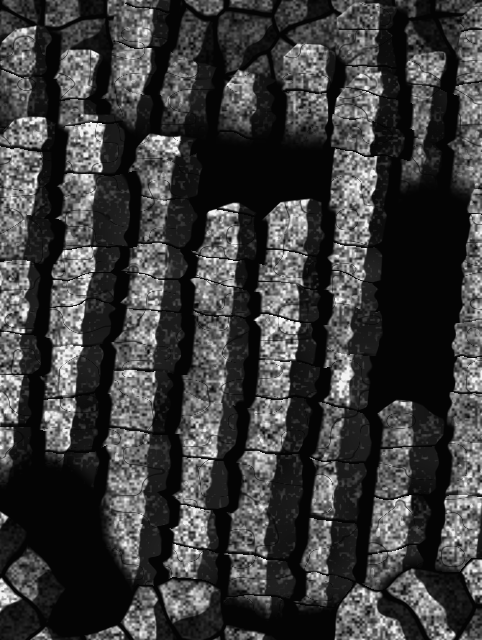
A Shadertoy shader for this texture:

```glsl
#define SPACING 0.107
#define HALF_WIDTH 0.049
#define LEAN 0.10
#define BLOCKS 13.0
#define GRAIN 250.0
#define LIT 0.49
#define SHADE 0.09
#define BLACK 0.015
#define RUBBLE 11.0

float hash(vec2 p) {
    vec3 q = fract(p.xyx * 0.1031);
    q += dot(q, q.yzx + 33.33);
    return fract((q.x + q.y) * q.z);
}

float noise(vec2 p) {
    vec2 i = floor(p), f = fract(p);
    f = f * f * (3.0 - 2.0 * f);
    return mix(mix(hash(i), hash(i + vec2(1, 0)), f.x),
               mix(hash(i + vec2(0, 1)), hash(i + vec2(1, 1)), f.x), f.y);
}

// Rough mineral surface, centred on zero
float grain(vec2 p) {
    return 0.48 * noise(p * GRAIN) + 0.30 * noise(p * GRAIN * 0.48 + 7.0)
         + 0.22 * noise(p * GRAIN * 0.16 + 3.0) - 0.5;
}

// Paints one column, with its cast shadow, over the tone behind it
void column(vec2 p, float id, float centre, float w, float top, float g, inout float tone) {
    float px = 1.2 / iResolution.y;
    float x = p.x - centre - LEAN * (p.y - 0.5) - 0.018 * (noise(vec2(p.y * 5.0, id * 9.0)) - 0.5);
    float rough = noise(p * 65.0 + id) - 0.5;

    // Blocks between irregular cross cracks
    float tilt = hash(vec2(id, 4.0)) - 0.35;
    float y = p.y + tilt * 0.35 * x + 0.012 * (noise(p * 28.0) - 0.5) + 0.004 * rough;
    float v = y * BLOCKS + 1.3 * noise(vec2(y * 8.0, id * 5.0));
    float row = floor(v), f = fract(v);
    float jag = hash(vec2(row, id + 20.0)) - 0.5;
    float chip = smoothstep(0.2, 0.0, min(f, 1.0 - f)) * hash(vec2(row + floor(f + 0.5), id));

    // Outline
    float left = -w + 0.008 * jag + 0.008 * rough + 0.004 * chip;
    float right = w - 0.016 * jag + 0.012 * rough - 0.012 * chip;
    float cap = top + 0.35 * tilt * x - 0.9 * max(-x - 0.4 * w, 0.0)
              - 0.5 * max(x - 0.5 * w, 0.0) + 0.016 * (noise(p * 22.0 + id) - 0.5);
    float d = max(max(left - x, x - right), p.y - cap);

    // Lit front, bright arris, dark side
    float ridge = w * mix(0.1, 0.75, hash(vec2(id, 11.0))) + 0.012 * jag + 0.009 * rough;
    float side = smoothstep(-0.002, 0.002, x - ridge);
    float facet = smoothstep(-0.003, 0.003, x + 0.4 * w + 0.012 * jag);
    float lit = LIT * mix(0.84, 1.04, facet) * (1.0 + 0.3 * jag);
    lit *= 0.82 + 0.36 * noise(p * 17.0 + id);
    lit += 0.13 * smoothstep(0.005, 0.0, abs(x - ridge + 0.004)) * noise(p * 40.0);
    lit += 0.15 * smoothstep(0.014, 0.0, cap - p.y);
    lit *= 1.0 + 2.5 * g;
    float dark = SHADE * (0.3 + 1.3 * noise(p * 14.0)) + 0.6 * max(g - 0.03, 0.0);
    float rock = mix(lit, dark, side);

    // Cross cracks, fine fissures and pale lichen
    float open = smoothstep(0.1, 0.5, hash(vec2(row, id + 3.0)) + 0.5 * rough);
    rock += 0.12 * (1.0 - side) * open * smoothstep(0.86, 0.94, f);
    rock *= 1.0 - 0.9 * open * smoothstep(0.065, 0.02, f);
    float fissure = abs(noise(vec2(p.x * 24.0, p.y * 38.0) + id * 3.0) - 0.5);
    rock *= 1.0 - 0.5 * smoothstep(0.022, 0.0, fissure);
    rock += 0.2 * (1.0 - side) * smoothstep(0.78, 0.88, noise(p * 110.0 + 50.0));

    float shadow = smoothstep(0.024, 0.018, x - right + 0.012 * rough)
                 * step(0.0, x) * smoothstep(0.0, 0.02, cap - p.y + 0.01);
    tone = mix(tone, BLACK, shadow);
    tone = mix(tone, rock, smoothstep(px, -px, d));
}

// Angular blocks: x is tone, y is the height of the block's centre, z its x
vec3 rubble(vec2 p, float g) {
    vec2 q = p * RUBBLE + 0.25 * vec2(noise(p * 22.0), noise(p * 22.0 + 9.0));
    vec2 base = floor(q), seed = base, centre = q;
    float near = 9.0, next = 9.0;
    for (int k = 0; k < 9; k++) {
        vec2 c = base + vec2(k % 3 - 1, k / 3 - 1);
        vec2 o = c + 0.1 + 0.8 * vec2(hash(c), hash(c + 31.0));
        float d = length(q - o);
        if (d < near) { next = near; near = d; seed = c; centre = o; }
        else next = min(next, d);
    }
    // A crease splits each block into a lit and a shaded facet
    float angle = mix(-0.6, 1.0, hash(seed + 5.0));
    float crease = dot(q - centre, vec2(cos(angle), -sin(angle)));
    float face = smoothstep(-0.03, 0.03, crease - 0.12 + 0.25 * (noise(p * 40.0) - 0.5));
    float tone = mix(0.24 + 0.28 * hash(seed + 8.0), 0.07, face);
    tone *= (1.0 + 2.5 * g) * (0.7 + 0.6 * noise(p * 30.0));
    tone *= smoothstep(0.02, 0.12, next - near);
    return vec3(tone, centre.yx / RUBBLE);
}

void mainImage(out vec4 fragColor, in vec2 fragCoord) {
    vec2 p = fragCoord / iResolution.y;
    float g = grain(p);
    vec3 blocks = rubble(p, g);
    float tone = 0.9 * blocks.x;

    // Back row, sinking into darkness
    for (float i = 9.0; i >= -1.0; i--) {
        float top = 0.86 + 0.16 * hash(vec2(i, 17.0));
        column(p, i + 40.0, i * 0.09 - 0.01, 0.040, top, g, tone);
    }
    tone *= 0.85;
    float depth = p.y + 0.12 * (noise(p * 9.0) - 0.5) - 0.12 * smoothstep(0.6, 0.5, p.x);
    tone = mix(BLACK, tone, smoothstep(0.66, 0.74, depth));

    // Front row, right to left, with an occasional broken stub
    for (float i = 8.0; i >= -1.0; i--) {
        float wave = cos(0.25 * i * i);
        float top = 0.70 + 0.11 * wave + 0.015 * i - 0.32 * step(wave, -0.8);
        float w = HALF_WIDTH * mix(0.86, 1.1, hash(vec2(i, 2.0)));
        column(p, i, 0.01 + SPACING * i, w, top, g, tone);
    }

    // Fallen blocks at the foot
    float x = blocks.z;
    float heap = 0.06 + 0.2 * smoothstep(0.17, 0.04, x) + 0.09 * smoothstep(0.52, 0.7, x);
    float foot = 0.06 + 0.2 * smoothstep(0.25, 0.1, p.x) + 0.07 * smoothstep(0.5, 0.7, p.x);
    tone *= smoothstep(-0.02, 0.05, p.y - foot + 0.06 * (noise(p * 14.0) - 0.5));
    tone = mix(tone, 1.15 * blocks.x, step(blocks.y, heap));

    fragColor = vec4(vec3(clamp(tone, BLACK, 0.95)), 1.0);
}
```
